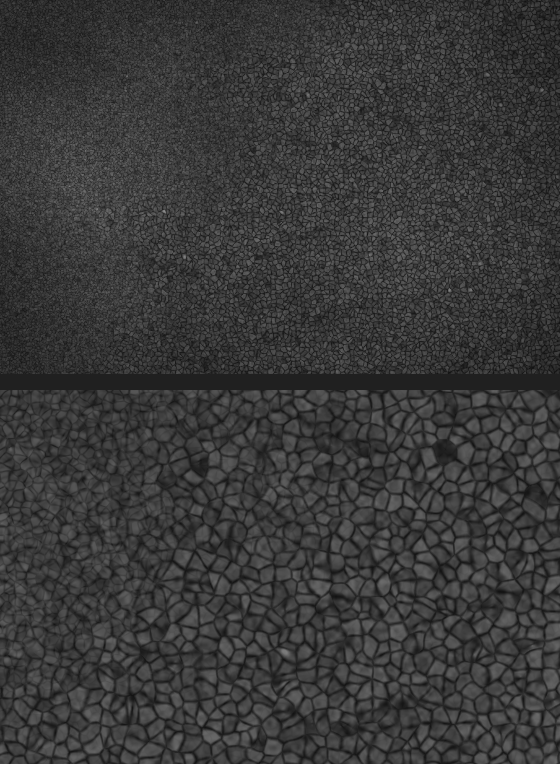
Top, the full canvas; bottom, a detail of the centre.
A Shadertoy shader for this texture:

```glsl
const float BASE_TONE = 0.207;      // mean grey of the surface
const float COARSE_STONES = 78.0;   // stones per canvas height
const float FINE_STONES = 128.0;
const float GRIT_SCALE = 230.0;
const float GAP_WIDTH = 0.34;       // dark seam, in stone widths
const float STONE_CONTRAST = 0.155;
const float STONE_MEAN = 0.59;
const float GRIT_CONTRAST = 0.10;
const float CLOUD_CONTRAST = 0.09;
const float VIGNETTE = 0.055;
const float SPECK_SHARE = 0.004;
const float SPECK_LIGHT = 0.16;

float hash1(vec2 p) {
    vec3 q = fract(vec3(p.xyx) * 0.1031);
    q += dot(q, q.yzx + 33.33);
    return fract((q.x + q.y) * q.z);
}

vec2 hash2(vec2 p) {
    vec3 q = fract(vec3(p.xyx) * vec3(0.1031, 0.1030, 0.0973));
    q += dot(q, q.yzx + 33.33);
    return fract((q.xx + q.yz) * q.zy);
}

float valueNoise(vec2 p) {
    vec2 cell = floor(p);
    vec2 f = fract(p);
    f = f * f * (3.0 - 2.0 * f);
    float low = mix(hash1(cell), hash1(cell + vec2(1, 0)), f.x);
    float high = mix(hash1(cell + vec2(0, 1)), hash1(cell + vec2(1, 1)), f.x);
    return mix(low, high, f.y);
}

float fbm(vec2 p) {
    float sum = 0.0;
    float weight = 0.5;
    for (int i = 0; i < 5; i++) {
        sum += weight * valueNoise(p);
        p = mat2(0.8, 0.6, -0.6, 0.8) * p * 2.0 + 17.3;
        weight *= 0.5;
    }
    return sum;
}

// Packed stones: dark seams, a random shade and a rare bright chip
float stones(vec2 p, float pixel) {
    p += 0.5 * vec2(valueNoise(p * 0.9), valueNoise(p * 0.9 + 51.7));
    vec2 home = floor(p);
    vec2 nearestId = home;
    float nearest = 8.0;
    float second = 8.0;
    for (int y = -1; y <= 1; y++) {
        for (int x = -1; x <= 1; x++) {
            vec2 id = home + vec2(x, y);
            float d = length(id + hash2(id) - p);
            if (d < nearest) {
                second = nearest;
                nearest = d;
                nearestId = id;
            } else {
                second = min(second, d);
            }
        }
    }
    float face = smoothstep(-0.5 * pixel, GAP_WIDTH + 0.5 * pixel, second - nearest);
    float shade = 0.7 + 0.6 * hash1(nearestId + 91.0);
    float chip = step(1.0 - SPECK_SHARE, hash1(nearestId + 37.0));
    chip *= 1.0 - smoothstep(0.1, 0.35 + pixel, nearest);
    return face * shade + chip * SPECK_LIGHT / STONE_CONTRAST;
}

float glow(vec2 uv, vec2 centre, float radius) {
    vec2 d = (uv - centre) / radius;
    return exp(-dot(d, d));
}

// Broad light and dark patches
float surfaceTone(vec2 uv, vec2 p) {
    float tone = BASE_TONE;
    tone += 0.045 * glow(uv, vec2(0.17, 0.56), 0.24);
    tone += 0.028 * glow(uv, vec2(0.58, 0.45), 0.24);
    tone += 0.025 * glow(uv, vec2(0.70, 0.84), 0.12);
    tone -= 0.030 * glow(uv, vec2(0.10, 0.82), 0.15);
    tone -= 0.025 * glow(uv, vec2(0.93, 0.60), 0.18);
    tone += CLOUD_CONTRAST * (fbm(p * 3.5 + 4.0) - 0.485);
    return tone - VIGNETTE * smoothstep(0.38, 0.75, length(uv - 0.5));
}

void mainImage(out vec4 fragColor, in vec2 fragCoord) {
    vec2 uv = fragCoord / iResolution.xy;
    vec2 p = fragCoord / iResolution.y;
    float pixel = 1.0 / iResolution.y;

    // Coarser stones lie towards the right and the bottom
    float coarse = stones(p * COARSE_STONES, pixel * COARSE_STONES);
    float fine = stones(p * FINE_STONES + 40.0, pixel * FINE_STONES);
    float region = uv.x - 0.25 * uv.y + 0.7 * (fbm(p * 5.0) - 0.485);
    float coarseShare = smoothstep(0.0, 0.45, region);
    float relief = mix(fine, coarse, 0.15 + 0.75 * coarseShare) - STONE_MEAN;
    float depth = STONE_CONTRAST * mix(0.8, 1.1, coarseShare);

    float grit = valueNoise(p * GRIT_SCALE) - 0.5;
    float tone = surfaceTone(uv, p);
    float grey = tone + (depth * relief + GRIT_CONTRAST * grit) * tone / BASE_TONE;
    fragColor = vec4(vec3(clamp(grey, 0.03, 0.6)), 1.0);
}
```
